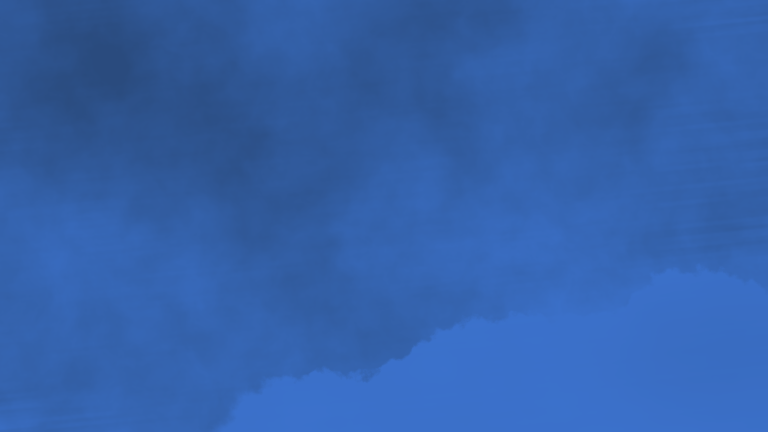
This texture is drawn by a WebGL 1 fragment shader. Its source:

```glsl
precision highp float;
// Soft blue painted haze with dark upper smudges and a bright ragged bank at lower right.
uniform vec2 u_resolution;

const vec3 DEEP_BLUE = vec3(0.165, 0.295, 0.495);
const vec3 MID_BLUE = vec3(0.205, 0.385, 0.675);
const vec3 BRIGHT_BLUE = vec3(0.238, 0.452, 0.815);
const float MID_TONE = 0.58;       // 0 is deep, 1 is bright
const float HAZE_TONE = 0.63;
const float BANK_TONE = 0.95;
const float CLOUD_SCALE = 4.5;
const float CLOUD_CONTRAST = 0.34;
const float MOTTLE_SCALE = 15.0;
const float MOTTLE_CONTRAST = 0.19;
const float EDGE_RAGGEDNESS = 0.085;
const float EDGE_FRAY = 0.045;
const float EDGE_SOFTNESS = 0.010;
const float STROKE_CONTRAST = 0.13;
const vec2 STROKE_SCALE = vec2(5.0, 110.0);
const float STROKE_SLANT = 0.10;

float hash(vec2 p) {
  vec3 q = fract(vec3(p.xyx) * 0.1031);
  q += dot(q, q.yzx + 33.33);
  return fract((q.x + q.y) * q.z);
}

float noise(vec2 p) {
  vec2 cell = floor(p);
  vec2 f = fract(p);
  f = f * f * f * (f * (f * 6.0 - 15.0) + 10.0);
  float low = mix(hash(cell), hash(cell + vec2(1.0, 0.0)), f.x);
  float high = mix(hash(cell + vec2(0.0, 1.0)), hash(cell + vec2(1.0, 1.0)), f.x);
  return mix(low, high, f.y);
}

// Layered noise, centred on zero
float fbm(vec2 p) {
  float sum = 0.0;
  float weight = 0.5;
  for (int i = 0; i < 5; i++) {
    sum += weight * (noise(p) - 0.5);
    p = mat2(1.6, 1.2, -1.2, 1.6) * p + 17.3;
    weight *= 0.55;
  }
  return sum;
}

float smudge(vec2 uv, vec2 centre, vec2 radius) {
  vec2 d = (uv - centre) / radius;
  return exp(-dot(d, d));
}

// Broad light and dark areas of the haze
float hazeTone(vec2 uv) {
  float tone = HAZE_TONE;
  tone -= 0.56 * smudge(uv, vec2(0.15, 0.87), vec2(0.20, 0.25));
  tone -= 0.36 * smudge(uv, vec2(0.51, 0.82), vec2(0.12, 0.20));
  tone -= 0.24 * smudge(uv, vec2(0.61, 0.99), vec2(0.10, 0.10));
  tone -= 0.30 * smudge(uv, vec2(0.33, 0.61), vec2(0.14, 0.18));
  tone -= 0.25 * smudge(uv, vec2(0.80, 0.79), vec2(0.09, 0.16));
  tone -= 0.14 * smudge(uv, vec2(0.40, 0.34), vec2(0.09, 0.20));
  tone -= 0.13 * smudge(uv, vec2(0.92, 0.46), vec2(0.12, 0.13));
  tone += 0.18 * smudge(uv, vec2(0.73, 0.42), vec2(0.13, 0.20));
  tone += 0.09 * smudge(uv, vec2(0.12, 0.42), vec2(0.12, 0.16));
  return tone;
}

// Height of the bright bank, rising in steps to the right
float bankHeight(float u) {
  float height = -0.05 + 0.17 * smoothstep(0.22, 0.36, u);
  height += 0.14 * smoothstep(0.46, 0.60, u);
  height += 0.11 * smoothstep(0.75, 0.87, u);
  return height - 0.04 * smoothstep(0.95, 1.0, u);
}

void main() {
  vec2 uv = gl_FragCoord.xy / u_resolution;
  vec2 p = gl_FragCoord.xy / u_resolution.y;

  // Cloudy haze with wispy borders
  vec2 bend = vec2(fbm(p * 5.0 + 3.7), fbm(p * 5.0 + 41.2));
  float tone = hazeTone(uv + 0.13 * bend);
  tone += CLOUD_CONTRAST * fbm((p + 0.12 * bend) * CLOUD_SCALE + 8.1);
  tone += MOTTLE_CONTRAST * fbm((p + 0.06 * bend) * MOTTLE_SCALE + 23.0);

  // Bright bank with a frayed upper edge, fading out at the left
  float fray = fbm(p * 9.0 + 61.0) * EDGE_RAGGEDNESS + fbm(p * 32.0 + 5.0) * EDGE_FRAY;
  float depth = bankHeight(uv.x) + fray - uv.y;
  float softness = EDGE_SOFTNESS + 0.03 * (1.0 - smoothstep(0.2, 0.4, uv.x));
  float bank = smoothstep(-softness, softness, depth);
  float bankTone = BANK_TONE + 0.08 * fbm(p * 2.2 + 90.0);
  bankTone -= 0.12 * smudge(uv, vec2(0.98, 0.18), vec2(0.16, 0.18));
  tone += 0.10 * smoothstep(-0.12, 0.0, depth) * smoothstep(0.45, 0.6, uv.x);
  tone = mix(tone, bankTone, 0.94 * bank);

  // Faint bristle strokes, strongest near the sides
  float sides = smoothstep(0.25, 0.5, abs(uv.x - 0.5));
  float patches = smoothstep(0.40, 0.70, noise(p * vec2(3.0, 6.0) + 12.0));
  vec2 along = vec2(p.x, p.y - STROKE_SLANT * p.x) * STROKE_SCALE;
  float bristle = noise(along) - 0.5;
  tone += STROKE_CONTRAST * bristle * (0.2 + 0.8 * sides * patches) * (1.0 - 0.6 * bank);

  // Three-stop colour ramp
  tone = clamp(tone, 0.0, 1.0);
  vec3 colour = mix(DEEP_BLUE, MID_BLUE, min(tone / MID_TONE, 1.0));
  colour = mix(colour, BRIGHT_BLUE, max((tone - MID_TONE) / (1.0 - MID_TONE), 0.0));
  gl_FragColor = vec4(colour, 1.0);
}
```
